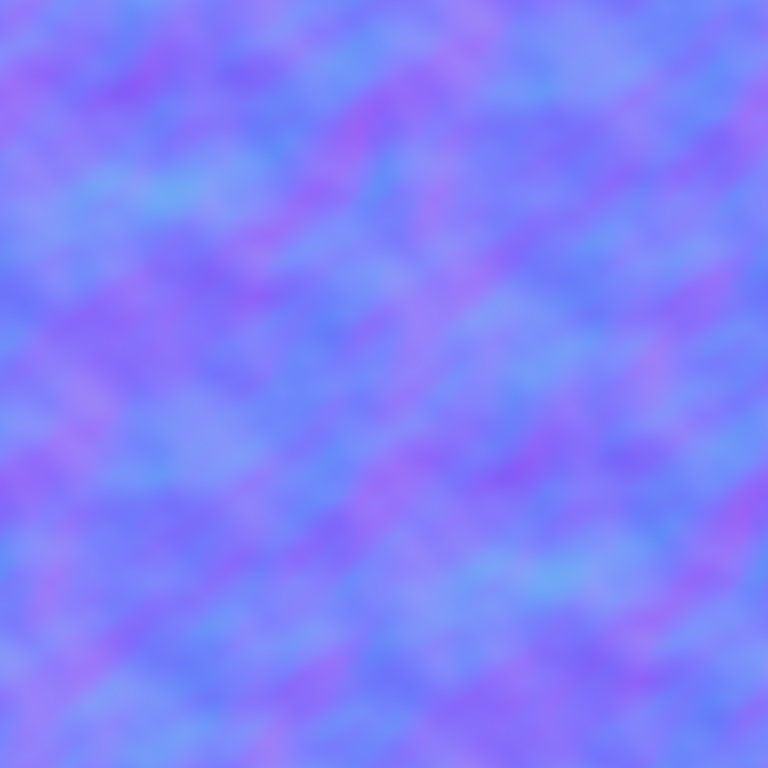
This texture map is drawn by a Shadertoy shader. Its source:

```glsl
// Unit gradient for a lattice cell
vec2 cellGradient(vec2 cell, float seed) {
    vec3 q = fract(vec3(cell.xyx + seed * 7.31) * vec3(0.1031, 0.1030, 0.0973));
    q += dot(q, q.yzx + 33.33);
    float angle = 6.28318 * fract((q.x + q.y) * q.z);
    return vec2(cos(angle), sin(angle));
}

// Gradient noise that wraps after 'period' cells
float tiledNoise(vec2 p, vec2 period, float seed) {
    vec2 cell = floor(p), f = p - cell;
    vec2 w = f * f * f * (f * (f * 6.0 - 15.0) + 10.0);
    vec2 e = vec2(0.0, 1.0);
    float a = dot(cellGradient(mod(cell + e.xx, period), seed), f - e.xx);
    float b = dot(cellGradient(mod(cell + e.yx, period), seed), f - e.yx);
    float c = dot(cellGradient(mod(cell + e.xy, period), seed), f - e.xy);
    float d = dot(cellGradient(mod(cell + e.yy, period), seed), f - e.yy);
    return mix(mix(a, b, w.x), mix(c, d, w.x), w.y);
}

// Soft bumps on a diagonal lattice, repeating every half canvas along the diagonals
float height(vec2 uv) {
    vec2 diagonal = vec2(uv.x + uv.y, uv.x - uv.y);
    vec2 period = vec2(3.0, 4.0);
    float amplitude = 0.0215, sum = 0.0;
    for (int i = 0; i < 3; i++) {
        float seed = float(i) + 1.0;
        sum += amplitude * tiledNoise(diagonal * period + 0.37 * seed, period, seed);
        period *= 2.0;
        amplitude *= 0.42 - 0.22 * float(i);
    }
    return sum;
}

void mainImage(out vec4 fragColor, in vec2 fragCoord) {
    vec2 uv = fragCoord / iResolution.xy;

    // Slope by central differences
    vec2 e = vec2(0.004, 0.0);
    vec2 slope = vec2(height(uv + e.xy) - height(uv - e.xy),
                      height(uv + e.yx) - height(uv - e.yx)) / (2.0 * e.x);

    // Surface normal packed into colour
    vec3 normal = normalize(vec3(-slope, 1.0));
    fragColor = vec4((0.5 + 0.5 * normal) * vec3(1.0, 1.0, 0.987), 1.0);
}
```
